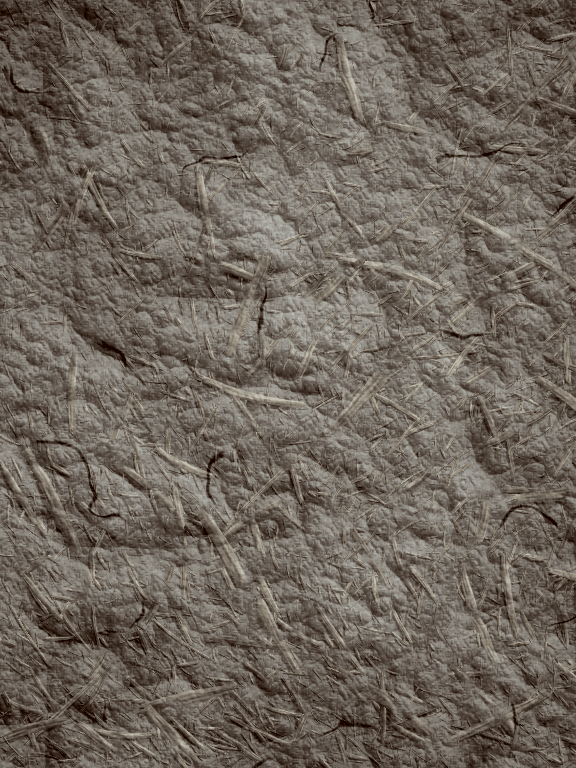
This texture is drawn by a Shadertoy shader. Its source:

```glsl
// Rough clay plaster with embedded chopped straw, small cracks and raking light.
#define STRAW_CELL 0.19
#define STRAW_WIDTH 0.0085
#define STRAW_DENSITY 0.92
#define STRAW_LAYERS 8
#define CLAY_RELIEF 0.018
#define LIGHT_DIR vec2(0.5, 0.86)
#define LIGHT_GAIN 0.36
#define BASE_TONE 0.475
#define DARK_EARTH vec3(0.21, 0.15, 0.11)
#define PALE_EARTH vec3(0.62, 0.61, 0.58)
#define STRAW_TINT vec3(0.025, 0.008, -0.018)

float hash1(vec2 p) {
    vec3 q = fract(p.xyx * 0.1031);
    q += dot(q, q.yzx + 33.33);
    return fract((q.x + q.y) * q.z);
}

vec3 hash3(vec2 p) {
    vec3 q = fract(p.xyx * vec3(0.1031, 0.1030, 0.0973));
    q += dot(q, q.yxz + 33.33);
    return fract((q.xxy + q.yzz) * q.zyx);
}

float noise(vec2 p) {
    vec2 i = floor(p), f = p - i;
    f = f * f * (3.0 - 2.0 * f);
    return mix(mix(hash1(i), hash1(i + vec2(1, 0)), f.x),
               mix(hash1(i + vec2(0, 1)), hash1(i + vec2(1, 1)), f.x), f.y);
}

// Rounded clods with creases between them.
float clayHeight(vec2 p) {
    float sum = 0.0, amp = CLAY_RELIEF;
    p *= 9.0;
    for (int i = 0; i < 6; i++) {
        sum += amp * (abs(2.0 * noise(p) - 1.0) - 0.37);
        p = mat2(1.6, 1.2, -1.2, 1.6) * p + 17.3;
        amp *= 0.54;
    }
    return sum;
}

// Bare clay dominates the upper left, straw the rest.
float strawiness(vec2 p) {
    return smoothstep(-0.75, 0.0, p.x - p.y);
}

// Prevailing lay of the straw: steep at lower left, rising to the right.
float strawAngle(vec2 p) {
    float lay = mix(2.1, 0.75, smoothstep(0.2, 0.5, p.x + 0.35 * (p.y - 0.5)));
    return mix(2.4, lay, smoothstep(0.1, 0.3, p.y));
}

// Adds one layer of stalks to (height, coverage, tone, shadow).
void addStraw(inout vec4 straw, vec2 p, float size, float width, float seed, float burial) {
    vec2 home = floor(p / size - 0.5);
    for (int k = 0; k < 4; k++) {
        vec2 cell = home + vec2(k & 1, k >> 1);
        vec3 place = hash3(cell + seed);
        vec3 kind = hash3(cell + seed + 71.3);
        vec2 center = (cell + 0.25 + 0.5 * place.xy) * size;
        vec2 d = p - center;
        float len = size * mix(0.3, 0.72, kind.x);
        if (dot(d, d) > len * len) continue;
        if (place.z > STRAW_DENSITY * mix(0.4, 1.0, strawiness(center))) continue;

        float spread = fract(place.z * 37.0) * 2.0 - 1.0;
        float angle = strawAngle(center) + spread * (0.5 + 1.0 * spread * spread);
        vec2 along = vec2(cos(angle), sin(angle));
        vec2 across = vec2(-along.y, along.x);
        float u = dot(d, along);
        float v = dot(d, across) + (kind.z - 0.5) * 0.4 * u * u / size;
        float w = width * mix(0.4, 1.3, kind.y) * (1.0 - 0.35 * abs(u) / len);
        v += 0.5 * w * (burial - 0.5);
        if (abs(v) > 2.2 * w + 0.001) continue;

        float fibre = noise(vec2(u / size * 6.0, v / w * 3.0) + cell * 17.0);
        float end = len * (1.0 - 0.3 * fibre);
        float exposed = (1.0 - smoothstep(end - 0.004, end, abs(u)))
                      * smoothstep(0.22, 0.5, burial + 0.4 * (kind.z - 0.5));
        float cover = exposed * (1.0 - smoothstep(w - 0.0012, w + 0.0008, abs(v)));

        // The stalk's shadow falls on the side away from the light.
        float facing = dot(across, LIGHT_DIR);
        float shifted = abs(v + facing * w);
        straw.w = max(straw.w, exposed * (1.0 - smoothstep(0.4 * w, 1.1 * w, shifted)));

        float height = cover * w * (0.7 + 0.5 * fibre);
        if (height > straw.x) {
            float round = facing * clamp(v / w, -1.0, 1.0);
            float tone = mix(-0.06, 0.09, kind.z) + 0.26 * (fibre - 0.5) + 0.17 * round;
            straw.xyz = vec3(height, cover, tone);
        }
    }
}

// Thin broken cracks of even width, mostly in bare clay.
float crack(vec2 p) {
    vec2 q = 13.0 * (p + 0.018 * vec2(noise(p * 45.0), noise(p * 45.0 + 50.0)));
    float gate = smoothstep(0.57, 0.75, noise(p * 15.0 + 31.0) - 0.14 * strawiness(p));
    float level = noise(q + 5.0);
    vec2 steep = vec2(noise(q + vec2(5.1, 5.0)), noise(q + vec2(5.0, 5.1))) - level;
    float away = abs(level - 0.5) / max(130.0 * length(steep), 4.0);
    return gate * (1.0 - smoothstep(0.0005, 0.001 + 0.0025 * gate, away));
}

void mainImage(out vec4 fragColor, in vec2 fragCoord) {
    vec2 p = fragCoord / iResolution.y;
    vec2 uv = fragCoord / iResolution.xy - 0.5;

    // Straw from long stalks down to small chaff.
    vec4 straw = vec4(0);
    float size = STRAW_CELL, width = STRAW_WIDTH, burial = noise(p * 40.0);
    for (int k = 0; k < STRAW_LAYERS; k++) {
        addStraw(straw, p, size, width, float(k) * 23.7 + 4.0, burial);
        size *= 0.72;
        width *= 0.77;
    }

    // Clay relief lit from one side, with short cast shadows.
    float clay = clayHeight(p);
    float slope = (clay - clayHeight(p + 0.002 * LIGHT_DIR)) / 0.002;
    float blocked = max(0.0, clayHeight(p + 0.007 * LIGHT_DIR) - clay - 0.001);
    float relief = LIGHT_GAIN * slope / (1.0 + 1.1 * abs(slope)) + 4.0 * clay;
    relief -= min(0.12, 16.0 * blocked);
    float tone = BASE_TONE + relief * (1.0 - 0.45 * straw.y);
    tone += straw.y * straw.z - 0.17 * straw.w * (1.0 - straw.y);

    // Grain, broad stains, cracks and edge falloff.
    tone += 0.09 * (noise(p * 330.0) - 0.5) + 0.10 * (noise(p * 5.0 + 80.0) - 0.5);
    tone -= 0.30 * crack(p) + 0.24 * dot(uv, uv);

    vec3 color = mix(DARK_EARTH, PALE_EARTH, clamp((tone - 0.21) / 0.41, -0.3, 1.3));
    color += STRAW_TINT * straw.y * smoothstep(0.3, 0.6, tone);
    fragColor = vec4(clamp(color, 0.0, 1.0), 1.0);
}
```
